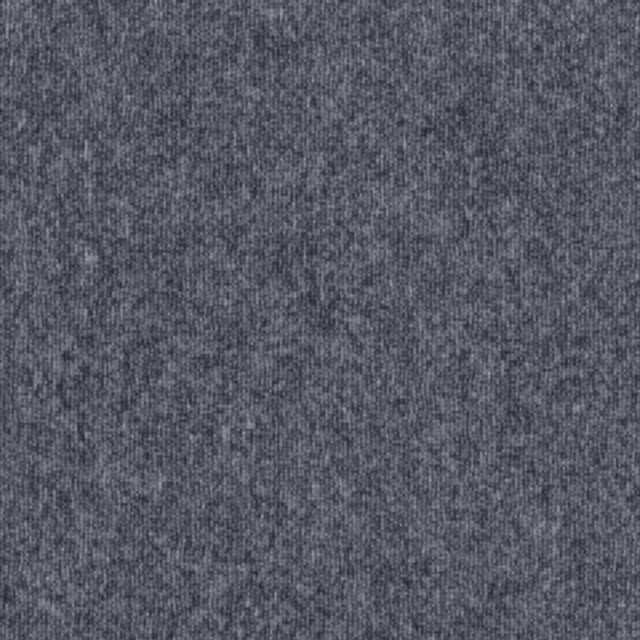
Write a three.js fragment shader that draws this texture.

```glsl
// Blue-grey loop-pile carpet: fine vertical ribs of small staggered loops,
// mottled by layered value noise that runs from single yarn grains up to
// upright streaks and broad, faint patches, with a few pale flecks.

#define RIBS 138.0
#define LOOPS 150.0
#define RIB_DEPTH 0.032
#define LOOP_DEPTH 0.026
#define GRAIN 0.205
#define YARN 0.140
#define CLUMP 0.056
#define PATCHES 0.030
#define FLECK 0.090
#define BASE_COLOR vec3(0.334, 0.345, 0.386)
#define TONE_COLOR vec3(1.0, 0.97, 1.0)

varying vec2 vUv;

const float TAU = 6.2831853;

// Sine-free hash of a lattice point, 0 to 1
float hash(vec2 cell) {
  vec3 q = fract(vec3(cell.xyx) * vec3(0.1031, 0.1030, 0.0973));
  q += dot(q, q.yzx + 33.33);
  return fract((q.x + q.y) * q.z);
}

// Smooth value noise, 0 to 1
float noise(vec2 p) {
  vec2 cell = floor(p);
  vec2 f = fract(p);
  f = f * f * (3.0 - 2.0 * f);
  float low = mix(hash(cell), hash(cell + vec2(1.0, 0.0)), f.x);
  float high = mix(hash(cell + vec2(0.0, 1.0)), hash(cell + vec2(1.0, 1.0)), f.x);
  return mix(low, high, f.y);
}

// Value noise centred on zero, with its own offset per layer
float layer(vec2 p, float seed) {
  return noise(p + seed * vec2(17.3, 29.7)) - 0.5;
}

// Rounded ribs, each carrying a column of loops at its own phase
float pileRelief(vec2 ribUv) {
  float rib = floor(ribUv.x);
  float crown = 0.5 - 0.5 * cos(TAU * ribUv.x);
  float phase = hash(vec2(rib, 7.0));
  float loops = cos(TAU * (ribUv.y * LOOPS + phase));
  return RIB_DEPTH * (2.0 * crown - 1.0) + LOOP_DEPTH * crown * loops;
}

void main() {
  // Ribs wander slightly along their length
  float wander = 0.7 * layer(vUv * vec2(24.0, 34.0), 1.0);
  vec2 ribUv = vec2(vUv.x * RIBS + wander, vUv.y);
  float ribCenter = ribUv.x - 0.5;

  float tone = pileRelief(ribUv);

  // Single grains and yarn lengths that follow the ribs
  tone += GRAIN * layer(vUv * vec2(240.0, 215.0), 2.0);
  tone += YARN * layer(vec2(ribCenter, vUv.y * 104.0), 3.0);

  // Upright clumps, then broad patches
  tone += CLUMP * layer(vUv * vec2(70.0, 32.0), 4.0);
  tone += PATCHES * layer(vUv * vec2(18.0, 9.0), 5.0);

  // Sparse pale flecks on the crowns
  float fleck = noise(vec2(ribCenter, vUv.y * 72.0) + vec2(91.0, 43.0));
  tone += FLECK * (smoothstep(0.74, 0.98, fleck) - 0.04);

  // Light falls off faintly toward the lower left
  tone += 0.010 * (0.5 * (vUv.x + vUv.y) - 0.5);

  gl_FragColor = vec4(BASE_COLOR + tone * TONE_COLOR, 1.0);
}
```
